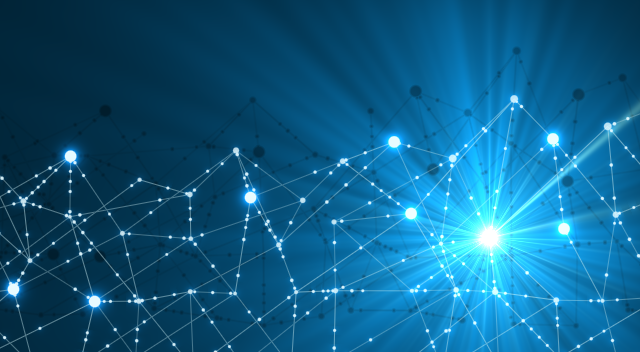
A WebGL 1 fragment shader for this background:

```glsl
precision highp float;
// Glowing node network on deep blue, lit by a radiant burst at the lower right.
uniform vec2 u_resolution;

#define BURST vec2(1.391, 0.325)
#define COLUMN 0.1517
#define LINE_WIDTH 0.0012
#define EDGE_SHARE 0.72
#define HERO_RADIUS 0.0165
#define DEEP vec3(0.003, 0.115, 0.175)
#define AZURE vec3(0.04, 0.62, 0.95)
#define PALE vec3(0.80, 0.93, 0.95)
#define HALO vec3(0.05, 0.55, 0.95)

float hash(vec2 p) {
    vec3 q = fract(vec3(p.xyx) * 0.1031);
    q += dot(q, q.yzx + 33.33);
    return fract((q.x + q.y) * q.z);
}

float noise(vec2 p) {
    vec2 i = floor(p), f = fract(p);
    f = f * f * (3.0 - 2.0 * f);
    return mix(mix(hash(i), hash(i + vec2(1, 0)), f.x),
               mix(hash(i + vec2(0, 1)), hash(i + 1.0), f.x), f.y);
}

// Position of a node: x is its column, y its row; row 3 is the jagged skyline.
vec2 nodeAt(vec2 id, float seed) {
    if (seed == 0.0 && id == vec2(9, 2)) return BURST;
    vec2 jitter = vec2(hash(id + seed + 7.0), hash(id + seed + 61.0)) - 0.5;
    float wave = -cos(2.417 * id.x);
    float rise = smoothstep(5.0, 9.0, id.x);
    float y = -0.03;
    if (id.y > 2.5) y = 0.50 + 0.08 * wave + 0.15 * rise;
    else if (id.y > 1.5) y = 0.35 + 0.07 * wave + 0.04 * rise;
    else if (id.y > 0.5) y = 0.16;
    jitter *= id.y > 2.5 ? vec2(0.4, 0.02) : vec2(0.6, 0.05);
    return vec2((id.x + 0.5 + jitter.x) * COLUMN, y + jitter.y);
}

bool isHero(vec2 id) {
    if (id.y == 1.0) return id.x == 0.0 || id.x == 1.0;
    if (mod(id.x, 3.0) != 1.0) return false;
    return id.y == 3.0 ? id.x != 4.0 : id.y == 2.0 && id.x > 3.0;
}

float fill(float d, float soft) {
    return clamp(0.5 - d / soft, 0.0, 1.0);
}

// Returns line coverage, disc coverage and halo strength.
vec3 network(vec2 p, float seed, float soft) {
    vec3 result = vec3(0.0);
    float column = floor(p.x / COLUMN);
    for (float a = -3.0; a <= 1.0; a++) {
        for (float row = 0.0; row < 4.0; row++) {
            vec2 id = vec2(column + a, row);
            vec2 start = nodeAt(id, seed);
            vec2 rel = p - start;
            // Node disc
            bool hero = isHero(id);
            float radius = hero ? HERO_RADIUS : 0.005 + 0.004 * hash(id + 19.0);
            if (row == 3.0 && id.x > 7.0 && !hero) radius = 0.011;
            float d = length(rel) - radius;
            result.y = max(result.y, fill(d, soft) * (hero ? 1.0 : 0.8));
            result.z += (hero ? 0.9 : 0.2) * exp(-max(d, 0.0) * (hero ? 75.0 : 130.0));
            // Edges to the right, below and on two diagonals
            for (float e = 0.0; e < 4.0; e++) {
                vec2 hop = e < 0.5 ? vec2(1, 0) : e < 1.5 ? vec2(0, -1)
                         : e < 2.5 ? vec2(1, -1) : vec2(2, 1);
                vec2 other = id + hop;
                float pick = hash(id * 3.0 + e * 17.0 + seed);
                if (other.y < 0.0 || other.y > 3.0 || pick > EDGE_SHARE) continue;
                vec2 along = nodeAt(other, seed) - start;
                float t = clamp(dot(rel, along) / dot(along, along), 0.0, 1.0);
                float dist = length(rel - along * t);
                float strength = 0.45 + 0.5 * pick;
                result.x = max(result.x, strength * fill(dist - LINE_WIDTH, soft));
                // Beads strung along the edge
                float count = 5.0 + floor(pick * 6.0);
                float slot = t * count;
                float chance = hash(vec2(floor(slot), pick * 91.0));
                if (chance < 0.65) continue;
                float bead = length(vec2((fract(slot) - 0.5) * length(along) / count, dist));
                result.y = max(result.y, 0.9 * fill(bead - 0.002 - 0.003 * chance, soft));
                result.z += 0.3 * exp(-bead * 150.0);
            }
        }
    }
    return result;
}

float beam(vec2 dir, float degrees, float sharpness) {
    float a = radians(degrees);
    return pow(max(dot(dir, vec2(cos(a), sin(a))), 0.0), sharpness);
}

void main() {
    vec2 p = gl_FragCoord.xy / u_resolution.y;
    float pixel = 1.0 / u_resolution.y;
    vec2 toBurst = p - BURST;
    float d = length(toBurst);
    vec2 dir = toBurst / max(d, 0.0001);

    // Blue glow broken into broad rays, with a darker upper right corner
    float rays = 0.72 + 0.35 * noise(dir * 5.0 + 9.0) + 0.25 * noise(dir * 19.0 + 40.0);
    rays += 0.45 * beam(dir, 101.0, 160.0) + 0.25 * beam(dir, 82.0, 300.0);
    float glow = exp(-1.9 * d) * mix(1.0, rays, smoothstep(0.0, 0.2, d));
    glow *= 1.0 - 0.5 * smoothstep(0.45, 0.85, length(max(p - vec2(1.25, 0.45), 0.0)));
    vec3 color = DEEP + AZURE * glow;

    // Distant dim network
    vec3 far = network(p - vec2(0.05, 0.13), 23.0, pixel + 0.004);
    color *= 1.0 - 0.35 * max(far.x * 0.7, far.y);

    // Fine spikes and the long bright streaks
    float spikes = pow(noise(dir * 32.0 + 70.0), 3.0) * exp(-6.0 * d);
    float streaks = beam(dir, 41.0, 3000.0) * exp(-1.5 * d)
                  + beam(dir, 196.0, 500.0) * exp(-7.0 * d)
                  + beam(dir, 12.0, 900.0) * exp(-4.0 * d);
    color += vec3(0.35, 0.5, 0.45) * spikes + vec3(0.4, 0.4, 0.25) * streaks;

    // Near network
    vec3 near = network(p, 0.0, pixel * 1.2);
    color += HALO * min(near.z, 1.0) * 0.75;
    color = mix(color, PALE, near.x * 0.75);
    color = mix(color, vec3(0.9, 0.98, 1.0), near.y);

    // White-hot core
    color += vec3(0.35, 0.42, 0.3) * exp(-10.0 * d) + exp(-900.0 * d * d);
    gl_FragColor = vec4(clamp(color, 0.0, 1.0), 1.0);
}
```
